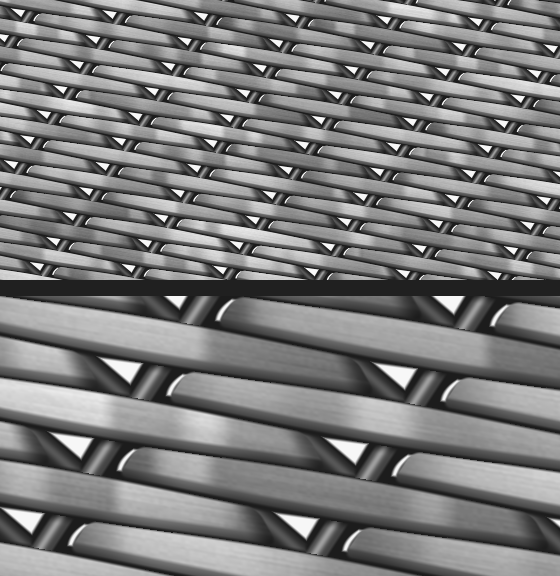
Top: the whole. Bottom: its middle third, enlarged.
Give the GLSL for this texture, as a Shadertoy shader.

```glsl
// Lengths are in units of 1/384 of the canvas height
const float HEIGHT = 384.0;
const float PERIOD = 228.5;   // bar plus gap, along a row
const float ROW = 19.08;      // vertical distance between rows
const float STAGGER = 125.5;  // shift from one row to the next
const float SLOPE = 0.172;
const float CREST = 130.0;    // middle of a bar
const vec2 ANCHOR = vec2(427.0, 166.0);
const float ROD_LEAN = 0.59;

float hash(vec2 p) {
    vec3 q = fract(vec3(p.xyx) * 0.1031);
    q += dot(q, q.yzx + 33.33);
    return fract((q.x + q.y) * q.z);
}

float noise(vec2 p) {
    vec2 i = floor(p), f = fract(p);
    f = f * f * (3.0 - 2.0 * f);
    return mix(mix(hash(i), hash(i + vec2(1, 0)), f.x),
               mix(hash(i + vec2(0, 1)), hash(i + vec2(1, 1)), f.x), f.y);
}

float cover(float d, float aa) {
    return smoothstep(0.5, -0.5, d / aa);
}

float roundBox(vec2 p, vec2 halfSize, float radius) {
    vec2 q = abs(p) - halfSize + radius;
    return length(max(q, 0.0)) + min(max(q.x, q.y), 0.0) - radius;
}

// Signed distance to the line a-b
float halfPlane(vec2 p, vec2 a, vec2 b) {
    vec2 e = normalize(b - a);
    return dot(p - a, vec2(e.y, -e.x));
}

float triangle(vec2 p, vec2 a, vec2 b, vec2 c) {
    return max(halfPlane(p, a, b), max(halfPlane(p, b, c), halfPlane(p, c, a)));
}

// Bars widen at their crest, where they pass over the ends of others
float bulge(float along) {
    return 1.2 * cos(6.2832 * (along - CREST) / PERIOD);
}

// Position inside the bar-plus-gap cell of a row
vec2 cellPosition(float x, float v, float row) {
    return vec2(mod(x + STAGGER * row, PERIOD), v - row * ROW);
}

// Opening between two bars: dark depth, curled bar end, rod, bright holes
float gapTone(vec2 c, float aa) {
    c.x -= PERIOD * step(CREST, c.x);
    float tone = 0.11;
    float curl = c.x - 1.4 * (c.y + 6.0);
    float curlTone = 0.14 + 0.2 * exp(-pow((curl + 9.0) / 5.0, 2.0));
    float curlShape = max(max(curl + 0.5, c.x - 14.0), abs(c.y) - 7.6);
    tone = mix(tone, curlTone, cover(curlShape, 2.5));
    float across = c.x - 23.5 + ROD_LEAN * c.y;
    float rod = 0.26 + 0.36 * exp(-pow((across + 0.8) / 2.1, 2.0));
    rod *= smoothstep(-12.0, -4.0, c.y);
    tone = mix(tone, rod, cover(abs(across) - 4.8, aa));
    float hole = triangle(c, vec2(0.0, -7.3), vec2(19.5, -8.0), vec2(14.0, 2.2));
    float bow = c.x - 33.5 + ROD_LEAN * c.y - 0.05 * c.y * c.y;
    float crescent = max(abs(bow) - 1.1, abs(c.y + 0.8) - 5.4);
    return mix(tone, 0.97, cover(min(hole, crescent), aa));
}

// Brushed metal: flat face, lower bevel, ends turning into shade
float barTone(vec2 c, vec2 id, float aa) {
    float seed = 37.0 * hash(id + 7.0);
    float crest = exp(-pow((c.x - CREST) / 55.0, 2.0));
    float patches = noise(vec2(c.x * 0.035 + seed, seed));
    float streaks = noise(vec2(c.x * 0.03 + seed, c.y * 0.8 + seed));
    float grain = noise(c * vec2(0.5, 0.7) + seed);
    float face = 0.5 + 0.05 * crest + 0.16 * (hash(id) - 0.5);
    face += 0.19 * smoothstep(0.3, 0.65, patches);
    face += 0.05 * (streaks - 0.5) + 0.03 * (grain - 0.5);
    face -= 0.006 * c.y;
    float low = c.y - 4.0 - bulge(c.x);
    float bevel = 0.41 + 0.12 * (patches - 0.5) - 0.035 * low;
    float tone = mix(bevel, face, cover(low, max(aa, 2.2)));
    float turn = smoothstep(PERIOD - 17.0, PERIOD - 4.0, c.x - 0.5 * c.y);
    float start = smoothstep(30.0, 66.0, c.x);
    return tone * mix(1.0, 0.42, turn) * mix(0.76, 1.0, start);
}

float barDistance(vec2 c) {
    float lean = c.x < CREST ? ROD_LEAN : -0.6;
    vec2 q = vec2(c.x + lean * c.y - CREST, c.y + 0.3);
    return roundBox(q, vec2(95.0, 8.75 + bulge(c.x)), 4.5);
}

void mainImage(out vec4 fragColor, in vec2 fragCoord) {
    float aa = HEIGHT / iResolution.y;
    vec2 p = fragCoord * aa;
    p.y = HEIGHT - p.y;

    // Sloped rows, each staggered against its neighbour
    vec2 rel = p - ANCHOR;
    float v = rel.y - SLOPE * rel.x;
    float row = floor(v / ROW + 0.5);
    vec2 cell = cellPosition(rel.x, v, row);
    if (abs(cell.y) > 0.5 * ROW + bulge(cell.x)) {
        row += sign(cell.y);
    } else {
        // A widened neighbour may reach into this row
        float next = row + sign(cell.y);
        vec2 other = cellPosition(rel.x, v, next);
        if (abs(other.y) < 0.5 * ROW + bulge(other.x)
            && bulge(other.x) > bulge(cell.x)) row = next;
    }
    cell = cellPosition(rel.x, v, row);
    float column = floor((rel.x + STAGGER * row) / PERIOD);

    float soft = max(aa, 1.8);
    float tone = gapTone(cell, soft);
    float bar = barTone(cell, vec2(column, row) + 50.0, aa);
    bar *= 0.9 + 0.2 * noise(p / 150.0 + 3.0);
    tone = mix(tone, bar, cover(barDistance(cell), soft));
    fragColor = vec4(vec3(clamp(tone, 0.0, 1.0)), 1.0);
}
```
